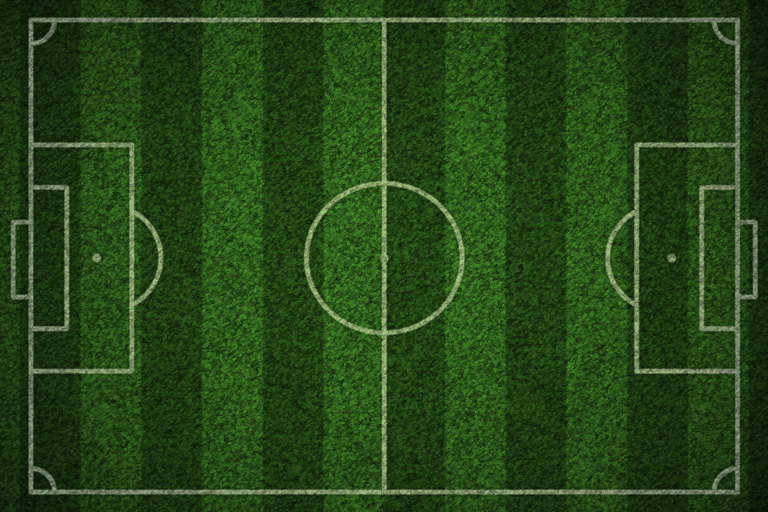
Reproduce this texture procedurally as a Shadertoy shader.

```glsl
const float HALF_LINE = 0.0047;
const float STRIPE_WIDTH = 0.1186;
const float GOAL_LINE_X = 0.690;
const float TOUCH_LINE_Y = 0.461;

vec2 hash22(vec2 p) {
    vec3 q = fract(p.xyx * vec3(0.1031, 0.1030, 0.0973));
    q += dot(q, q.yzx + 33.33);
    return fract((q.xx + q.yz) * q.zy);
}

// Distance to the outline of a box spanning two corners
float boxOutline(vec2 p, vec2 low, vec2 high) {
    vec2 d = abs(p - 0.5 * (low + high)) - 0.5 * (high - low);
    return abs(length(max(d, 0.0)) + min(max(d.x, d.y), 0.0));
}

float ring(vec2 p, vec2 radii) {
    return abs(length(p / radii) - 1.0) * min(radii.x, radii.y);
}

float ink(float dist, float halfWidth, float blur) {
    return 1.0 - smoothstep(halfWidth - blur, halfWidth + blur, dist);
}

// Cellular noise: nearest feature's random shade, darkened at its rim
float cellShade(vec2 p) {
    vec2 cell = floor(p);
    float nearest = 9.0;
    float shade = 0.0;
    for (int j = -1; j <= 1; j++) {
        for (int i = -1; i <= 1; i++) {
            vec2 id = cell + vec2(i, j);
            vec2 offset = id + hash22(id) - p;
            float d = dot(offset, offset);
            if (d < nearest) {
                nearest = d;
                shade = hash22(id + 71.7).x;
            }
        }
    }
    return shade + 0.22 - 0.75 * nearest;
}

// Short slanted blades over finer, oppositely slanted ones
float grassShade(vec2 p) {
    vec2 along = vec2(p.x + 0.7 * p.y, p.y - 0.7 * p.x);
    vec2 across = vec2(p.x - 0.4 * p.y, p.y + 0.4 * p.x);
    float blades = cellShade(along * vec2(105.0, 190.0) + 300.0);
    float specks = cellShade(across * vec2(160.0, 240.0) + 700.0);
    return 0.6 * blades + 0.4 * specks;
}

float mottle(vec2 p) {
    float a = sin(p.x * 23.0 + 2.0 * sin(p.y * 17.0));
    float b = sin(p.y * 31.0 + 2.0 * sin(p.x * 37.0 + 1.0));
    return 0.5 * (a + b);
}

// Nearest pitch marking, folded left to right
float markings(vec2 p) {
    vec2 q = vec2(abs(p.x), p.y);
    vec2 m = q - vec2(0.0, -0.004);

    float d = boxOutline(q, vec2(-GOAL_LINE_X, -TOUCH_LINE_Y), vec2(GOAL_LINE_X, TOUCH_LINE_Y));
    d = min(d, max(q.x, abs(q.y) - TOUCH_LINE_Y));
    d = min(d, ring(m, vec2(0.152, 0.146)));

    // Penalty area, goal area and goal
    d = min(d, boxOutline(m, vec2(0.493, -0.221), vec2(GOAL_LINE_X, 0.221)));
    d = min(d, boxOutline(m, vec2(0.620, -0.138), vec2(GOAL_LINE_X, 0.138)));
    d = min(d, boxOutline(m + vec2(0.0, 0.003), vec2(GOAL_LINE_X, -0.073), vec2(0.7246, 0.073)));

    // Penalty arc, kept outside the area
    float arc = ring(m - vec2(0.539, 0.0), vec2(0.1027));
    d = min(d, max(arc, q.x - 0.493));

    // Corner arcs, kept inside the field
    vec2 corner = vec2(GOAL_LINE_X, TOUCH_LINE_Y) - vec2(q.x, abs(q.y));
    float quarter = ring(corner, vec2(0.046));
    d = min(d, max(quarter, -min(corner.x, corner.y)));

    // Spots, expressed relative to the line half width
    float spots = min(length(m) - 0.0085, length(m - vec2(0.5615, 0.0)) - 0.0085);
    return min(d, spots + HALF_LINE);
}

void mainImage(out vec4 fragColor, in vec2 fragCoord) {
    vec2 p = (fragCoord - 0.5 * iResolution.xy) / iResolution.y;
    float pixel = 1.0 / iResolution.y;
    p.x -= 0.0005;

    // Mown stripes
    float stripePhase = abs(mod(p.x, 2.0 * STRIPE_WIDTH) - 1.5 * STRIPE_WIDTH);
    stripePhase = min(stripePhase, 2.0 * STRIPE_WIDTH - stripePhase);
    float lightStripe = ink(stripePhase, 0.5 * STRIPE_WIDTH, 0.002 + 0.5 * pixel);
    vec3 grass = mix(vec3(0.112, 0.232, 0.066), vec3(0.165, 0.332, 0.097), lightStripe);

    // Turf grain and vignette
    float grain = grassShade(p);
    vec2 e = p / vec2(0.75, 0.5);
    e *= e;
    float light = 1.14 - 0.33 * e.x - 0.27 * e.y - 0.12 * e.x * e.x * e.x;
    vec3 color = grass * light * (0.48 + 0.92 * grain + 0.035 * mottle(p));

    // Worn chalk with a faint dark edge
    float d = markings(p);
    color *= 1.0 - 0.16 * ink(d, 0.008, 0.005);
    vec3 chalk = mix(vec3(0.46, 0.52, 0.42), vec3(0.57, 0.67, 0.45), smoothstep(0.65, 1.1, light));
    chalk *= 0.80 + 0.36 * grain;
    float coverage = ink(d, HALF_LINE, 0.0012 + 0.5 * pixel);
    color = mix(color, chalk, coverage * clamp(0.75 + 0.3 * grain, 0.0, 1.0));

    fragColor = vec4(clamp(color, 0.0, 1.0), 1.0);
}
```
